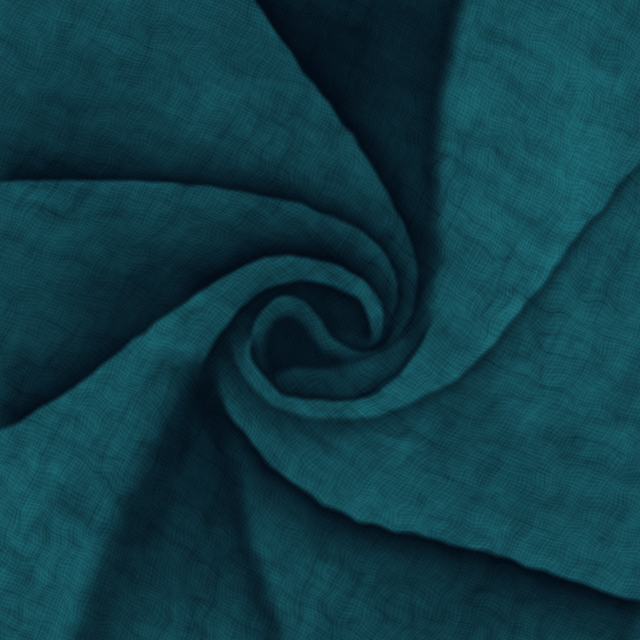
A WebGL 2 fragment shader for this texture:

```glsl
#version 300 es
precision highp float;
// Crinkled teal gauze gathered into a spiral of soft folds.
// Each fold is a pair of joined cubic curves: tone falls to shadow on its left
// and rises to a lit ridge on its right; woven and wrinkled noise goes on top.
#define STEPS 12
#define BASE_TONE 0.72
#define CONTRAST 1.25
#define EDGE_WOBBLE 0.007
#define CRINKLE 0.20
#define CREASE 0.22
#define MOTTLE 0.10
#define WEAVE 0.06
#define YARN 0.30
#define THREADS 175.0
#define SHADOW_COLOUR vec3(0.02, 0.08, 0.12)
#define LIT_COLOUR vec3(0.10, 0.37, 0.41)
uniform vec2 u_resolution;
out vec4 outColour;

float hash(vec2 p) {
  vec3 q = fract(vec3(p.xyx) * 0.1031);
  q += dot(q, q.yzx + 33.33);
  return fract((q.x + q.y) * q.z);
}
float noise(vec2 p) {
  vec2 i = floor(p), f = fract(p);
  f = f * f * (3.0 - 2.0 * f);
  return mix(mix(hash(i), hash(i + vec2(1, 0)), f.x),
             mix(hash(i + vec2(0, 1)), hash(i + vec2(1, 1)), f.x), f.y);
}
// thin line along the middle level of the noise
float ridge(vec2 p) { return pow(1.0 - abs(2.0 * noise(p) - 1.0), 5.0); }
mat2 turn(float a) { return mat2(cos(a), sin(a), -sin(a), cos(a)); }
float pool(vec2 p, vec2 centre, float radius) {
  vec2 d = (p - centre) / radius;
  return exp(-dot(d, d));
}
vec2 cubic(vec2 a, vec2 b, vec2 c, vec2 d, float t) {
  float s = 1.0 - t;
  return s * s * s * a + 3.0 * s * t * (s * b + t * c) + t * t * t * d;
}

// reach: shadow width at start and end, lit width at start and end
// look: shadow tone, lit tone, edge softness
void fold(inout float tone, vec2 p, vec2 a, vec2 b, vec2 c, vec2 d, vec2 f, vec2 g,
          vec4 reach, vec3 look) {
  float nearest = 1e3, side = 1.0, along = 0.0;
  vec2 from = a;
  for (int i = 1; i <= 2 * STEPS; i++) {
    float t = float(i) / float(STEPS);
    vec2 to = t <= 1.0 ? cubic(a, b, c, d, t) : cubic(d, 2.0 * d - c, f, g, t - 1.0);
    vec2 e = to - from, w = p - from;
    float h = clamp(dot(w, e) / dot(e, e), 0.0, 1.0), dist = length(w - e * h);
    if (dist < nearest) {
      nearest = dist;
      side = e.x * w.y - e.y * w.x < 0.0 ? -1.0 : 1.0;
      along = (float(i - 1) + h) / float(2 * STEPS);
    }
    from = to;
  }
  float ends = smoothstep(0.0, 0.09, along) * (1.0 - smoothstep(0.91, 1.0, along));
  vec2 glow = ends * exp(-nearest / mix(reach.xz, reach.yw, along));
  float cover = smoothstep(-look.z, look.z, side * nearest);
  tone = mix(mix(tone, look.y, glow.y), mix(tone, look.x, glow.x), cover);
}

float drape(vec2 p) {
  // broad light and dark areas
  float tone = BASE_TONE;
  tone -= 0.42 * pool(p, vec2(.56, .95), .15) + 0.22 * pool(p, vec2(.10, .80), .15);
  tone -= 0.28 * pool(p, vec2(.20, .55), .13) + 0.26 * pool(p, vec2(.31, .20), .15);
  tone -= 0.14 * pool(p, vec2(.70, .05), .15) + 0.14 * pool(p, vec2(.73, .34), .07);
  tone += 0.10 * pool(p, vec2(.85, .82), .20) + 0.10 * pool(p, vec2(.06, .20), .16);
  // upper valley and the folds beside it
  fold(tone, p, vec2(.36, 1.06), vec2(.43, .94), vec2(.535, .82), vec2(.60, .71),
       vec2(.675, .52), vec2(.60, .45), vec4(.11, .014, .06, .03), vec3(.0, .70, .005));
  fold(tone, p, vec2(.655, .50), vec2(.69, .56), vec2(.685, .66), vec2(.685, .74),
       vec2(.70, .92), vec2(.74, 1.06), vec4(.012, .08, .10, .12), vec3(.05, .79, .018));
  // two folds sweeping in from the left
  fold(tone, p, vec2(-.06, .712), vec2(.12, .72), vec2(.33, .73), vec2(.50, .67),
       vec2(.63, .50), vec2(.57, .44), vec4(.05, .012, .09, .02), vec3(.06, .74, .005));
  fold(tone, p, vec2(-.06, .30), vec2(.13, .36), vec2(.32, .605), vec2(.45, .60),
       vec2(.65, .50), vec2(.56, .445), vec4(.09, .014, .13, .02), vec3(.0, .82, .005));
  // lower hollow and its soft banks
  fold(tone, p, vec2(.37, .50), vec2(.31, .43), vec2(.26, .36), vec2(.22, .27),
       vec2(.15, .08), vec2(.10, -.06), vec4(.12, .04, .05, .08), vec3(.04, .80, .04));
  fold(tone, p, vec2(.46, -.06), vec2(.41, .08), vec2(.385, .18), vec2(.37, .26),
       vec2(.335, .40), vec2(.34, .46), vec4(.03, .05, .09, .05), vec3(.10, .70, .02));
  // lower right fold, then the long fold that becomes the outer ring
  fold(tone, p, vec2(1.06, .04), vec2(.90, .09), vec2(.74, .15), vec2(.62, .17),
       vec2(.36, .30), vec2(.335, .42), vec4(.07, .03, .10, .05), vec3(.0, .80, .006));
  fold(tone, p, vec2(1.06, .80), vec2(.90, .67), vec2(.80, .43), vec2(.64, .367),
       vec2(.355, .37), vec2(.36, .50), vec4(.010, .024, .08, .02), vec3(.20, .88, .007));
  // hollow of the spiral and its inner roll
  tone -= 0.55 * pool(p, vec2(.48, .47), .10);
  fold(tone, p, vec2(.57, .455), vec2(.60, .51), vec2(.55, .558), vec2(.47, .56),
       vec2(.35, .50), vec2(.31, .42), vec4(.05, .022, .018, .02), vec3(.0, .70, .006));
  fold(tone, p, vec2(.385, .41), vec2(.375, .52), vec2(.45, .575), vec2(.495, .505),
       vec2(.60, .43), vec2(.625, .50), vec4(.014, .018, .022, .02), vec3(.0, .68, .006));
  fold(tone, p, vec2(.56, .425), vec2(.49, .44), vec2(.485, .525), vec2(.44, .505),
       vec2(.41, .42), vec2(.45, .385), vec4(.03, .04, .012, .012), vec3(.04, .58, .012));
  fold(tone, p, vec2(.41, .40), vec2(.45, .44), vec2(.47, .415), vec2(.52, .425),
       vec2(.60, .45), vec2(.64, .48), vec4(.02, .010, .03, .02), vec3(.08, .48, .010));
  fold(tone, p, vec2(.39, .49), vec2(.385, .42), vec2(.43, .375), vec2(.50, .372),
       vec2(.65, .40), vec2(.68, .52), vec4(.014, .014, .02, .025), vec3(.0, .76, .006));
  return (tone - 0.62) * CONTRAST + 0.62;
}

void main() {
  vec2 p = gl_FragCoord.xy / u_resolution;
  vec2 wobble = vec2(noise(p * 34.0), noise(p * 34.0 + 71.0)) - 0.5;
  float tone = drape(p + EDGE_WOBBLE * wobble);
  // crinkles and threads follow the twist of the cloth
  vec2 q = p - vec2(0.5, 0.46);
  q = turn(0.45 + 0.9 * exp(-5.0 * length(q))) * q + 0.012 * wobble;
  float cloth = CRINKLE * (noise(q * vec2(15, 52) + 40.0) + 0.8 * noise(q * vec2(48, 13) + 90.0) - 0.9);
  cloth -= CREASE * noise(q * 8.0) * (ridge(q * vec2(9, 38) + 30.0) + ridge(q * vec2(34, 10) + 80.0) - 0.3);
  cloth += MOTTLE * (noise(q * 9.0 + 20.0) + 0.6 * noise(q * 120.0 + 60.0) - 0.8);
  vec2 weave = sin(6.2832 * THREADS * q + 2.0 * noise(q * 60.0 + 50.0));
  cloth += WEAVE * (weave.x + weave.y);
  cloth += YARN * (0.5 * noise(q * vec2(70, 300)) + 0.5 * noise(q * vec2(300, 70) + 9.0) - 0.5);
  tone += cloth * (0.25 + 0.75 * clamp(tone, 0.0, 1.0));
  outColour = vec4(mix(SHADOW_COLOUR, LIT_COLOUR, clamp(tone, -0.1, 1.25)), 1.0);
}
```
